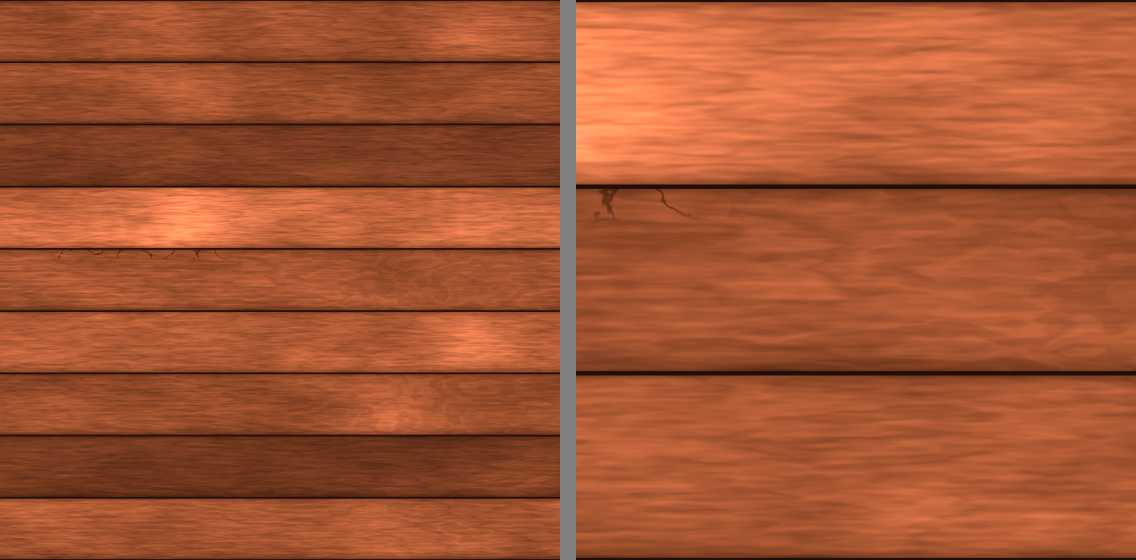
Left: the whole. Right: its middle third, enlarged.
Reproduce this texture procedurally as a WebGL 1 fragment shader.

```glsl
precision highp float;
// Nine horizontal reddish wood planks with dark seams and uneven polish.
// Each row takes its own tone and sheen; the grain is drawn as contours of
// stretched gradient noise, which wraps across the canvas.

uniform vec2 u_resolution;

const float PLANKS = 9.0;
const float SEAM_HALF = 0.011;     // in plank heights
const float SHADE_REACH = 0.035;
const float SHADE_DEPTH = 0.42;
const float GRAIN_DEPTH = 0.050;
const float FIBRE_DEPTH = 0.16;
const float MOTTLE_DEPTH = 0.20;
const float CRACK_ROW = 4.0;
const vec3 SEAM_COLOR = vec3(0.13, 0.055, 0.03);
const vec3 WOOD_SCALE = vec3(1.0, 0.54, 0.345);
const vec3 WOOD_CURVE = vec3(1.0, 1.13, 1.37);

// One value per plank, from the top row down.
const mat3 TONE = mat3(0.63, 0.59, 0.49, 0.79, 0.64, 0.69, 0.59, 0.44, 0.65);
const mat3 SHEEN = mat3(0.12, 0.15, 0.0, 0.24, 0.0, 0.20, 0.19, 0.13, 0.12);
const mat3 SHEEN_X = mat3(0.83, 0.34, 0.5, 0.35, 0.5, 0.84, 0.70, 0.93, 0.67);
const mat3 SHEEN_Y = mat3(0.65, 0.60, 0.5, 0.55, 0.5, 0.55, 0.70, 0.60, 0.15);
const mat3 FIGURE = mat3(0.1, 0.1, 0.05, 0.05, 1.0, 0.1, 0.9, 0.15, 0.5);

float pick(mat3 values, float row) {
  float found = 0.0;
  for (int i = 0; i < 3; i++)
    for (int j = 0; j < 3; j++)
      if (abs(float(3 * i + j) - row) < 0.5) found = values[i][j];
  return found;
}

vec2 gradient(vec2 cell, float period) {
  cell.x = mod(cell.x, period);
  float a = 6.2832 * fract(sin(dot(cell, vec2(127.1, 311.7))) * 43758.5);
  return vec2(cos(a), sin(a));
}

// Gradient noise that repeats along x after a whole number of cells.
float noise(vec2 p, float period) {
  vec2 i = floor(p), f = fract(p);
  vec2 w = f * f * f * (f * (f * 6.0 - 15.0) + 10.0);
  vec2 e = vec2(1.0, 0.0);
  float a = dot(gradient(i, period), f);
  float b = dot(gradient(i + e.xy, period), f - e.xy);
  float c = dot(gradient(i + e.yx, period), f - e.yx);
  float d = dot(gradient(i + e.xx, period), f - e.xx);
  return mix(mix(a, b, w.x), mix(c, d, w.x), w.y);
}

float fbm(vec2 p, float period) {
  float sum = 0.0, amp = 1.0;
  for (int i = 0; i < 5; i++) {
    sum += amp * noise(p, period);
    p = p * 2.0 + vec2(0.0, 17.0);
    period *= 2.0;
    amp *= 0.52;
  }
  return sum;
}

// Noise over one plank: freq is cells per canvas width and per plank height.
float plankFbm(vec2 q, vec2 freq, float seed) {
  return fbm(q * freq + vec2(0.0, seed), freq.x);
}

float wrapDelta(float x, float center) {
  return fract(x - center + 0.5) - 0.5;
}

void main() {
  vec2 uv = gl_FragCoord.xy / u_resolution;
  float down = PLANKS * (1.0 - uv.y);
  float row = floor(down);
  vec2 q = vec2(uv.x, fract(down));
  float seed = row * 37.0 + 5.0;

  // Grain contours, bent into arches where the wood is figured
  float archX = wrapDelta(q.x, 0.75);
  float figure = pick(FIGURE, row) * exp(-pow(archX / 0.19, 2.0));
  float arch = length(vec2(archX * 9.0, q.y - 0.15));
  float swirl = plankFbm(q, vec2(14.0, 1.6), seed + 9.0);
  float height = plankFbm(q, vec2(4.0, 3.0), seed);
  height = mix(height, 0.45 * height + 0.9 * swirl + 1.5 * arch, 0.8 * figure);
  float rings = sin(height * 13.0) + 0.45 * sin(height * 31.0 + 1.0);

  // Fine fibres and broad mottling
  float fibre = noise(q * vec2(14.0, 24.0) + vec2(0.0, seed), 14.0)
              + 0.7 * noise(q * vec2(48.0, 40.0) + vec2(0.0, seed), 48.0);
  float mottle = noise(q * vec2(5.0, 1.3) + vec2(0.0, seed + 0.4), 5.0)
               + 0.5 * noise(q * vec2(9.0, 3.0) + vec2(0.0, seed), 9.0);

  // Polished patch with a softly streaked outline
  vec2 sheenOffset = vec2(wrapDelta(q.x, pick(SHEEN_X, row)) / 0.085,
                          (q.y - pick(SHEEN_Y, row)) / 0.55);
  sheenOffset.x += 0.5 * mottle;
  float sheen = pick(SHEEN, row) * exp(-dot(sheenOffset, sheenOffset));

  float tone = pick(TONE, row) * (1.0 + MOTTLE_DEPTH * mottle) + sheen;
  tone *= 1.0 + GRAIN_DEPTH * rings + FIBRE_DEPTH * (1.0 - 0.5 * figure) * fibre;

  // Thin wandering cracks under the upper edge of one plank
  float vein = abs(plankFbm(q, vec2(16.0, 2.0), seed + 3.0));
  float crack = (1.0 - smoothstep(0.015, 0.06, vein))
              * smoothstep(0.07, 0.11, q.x) * (1.0 - smoothstep(0.38, 0.45, q.x))
              * (1.0 - smoothstep(0.10, 0.22, q.y)) * step(abs(row - CRACK_ROW), 0.5);
  tone *= 1.0 - 0.35 * crack;

  // Rounded edges and dark seams
  float edge = min(q.y, 1.0 - q.y);
  tone *= 1.0 - SHADE_DEPTH * exp(-edge / SHADE_REACH);
  tone *= 1.0 - 0.10 * smoothstep(0.8, 1.0, q.y);
  vec3 color = WOOD_SCALE * pow(vec3(max(tone, 0.0)), WOOD_CURVE);
  float pixel = PLANKS / u_resolution.y;
  float seam = 1.0 - smoothstep(SEAM_HALF - 0.5 * pixel, SEAM_HALF + 0.7 * pixel, edge);
  gl_FragColor = vec4(mix(color, SEAM_COLOR, seam), 1.0);
}
```
